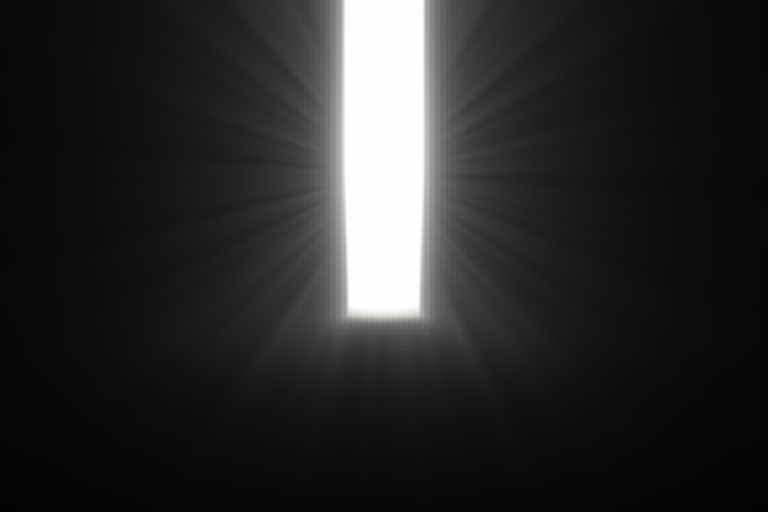
Give the GLSL for this background, as a WebGL 1 fragment shader.

```glsl
precision highp float;
// A tall bright opening in a dark room, spilling light to both sides and below.
// A distance to the tapered opening drives layered exponential glows; angular
// sines add faint rays, and fine periodic ripples texture the lit surfaces.
uniform vec2 u_resolution;

const float SILL = 0.385;              // lower end of the opening
const vec2 RAY_ORIGIN = vec2(0.0, 0.66);
const vec3 WARM_GREY = vec3(1.0, 0.995, 0.985);

// Half width of the opening, narrowing toward the sill.
float halfWidth(float y) {
  return mix(0.0705, 0.0785, smoothstep(SILL, 0.72, y));
}

// Distance outside the opening; light falls off faster below the sill.
float spillDistance(vec2 p) {
  vec2 gap = vec2(abs(p.x) - halfWidth(p.y), (SILL - p.y) * 1.4);
  return length(max(gap, 0.0));
}

float falloff(float d, float reach) {
  return exp(-d / reach);
}

// Layered sines around an origin, roughly in -1..1.
float rays(vec2 q) {
  float a = atan(q.x, q.y);
  return 0.45 * sin(a * 19.0 + 1.3 * sin(a * 7.0))
       + 0.35 * sin(a * 37.0 + 2.0)
       + 0.20 * sin(a * 61.0 + 0.7);
}

// Fine stripes: upright beside the opening, level beneath it.
float ripples(vec2 p) {
  float below = 1.0 - smoothstep(SILL - 0.05, SILL, p.y);
  float beneath = below * (1.0 - smoothstep(0.07, 0.13, abs(p.x)));
  return mix(sin(p.x * 600.0), sin(p.y * 600.0), beneath);
}

// Mask of the opening with crisp sides and a soft lower end.
float opening(vec2 p) {
  float side = abs(p.x) - halfWidth(p.y);
  float sides = 1.0 - smoothstep(-0.005, 0.004, side);
  float curve = 1.5 * p.x * p.x;
  return sides * smoothstep(SILL - 0.022, SILL + 0.016, p.y - curve);
}

void main() {
  vec2 p = (gl_FragCoord.xy - vec2(0.5 * u_resolution.x, 0.0)) / u_resolution.y;
  float d = spillDistance(p);

  // Near halo swells around the middle of the opening.
  float swell = exp(-pow((p.y - 0.69) / 0.24, 2.0));
  float halo = (0.32 + 0.13 * swell) * falloff(d, 0.022 + 0.008 * swell);
  float spill = 0.33 * falloff(d, 0.18);

  // Rays emerge a little away from the edge.
  float rayGain = 0.13 * smoothstep(0.01, 0.09, d);
  spill *= 1.0 + rayGain * rays(p - RAY_ORIGIN);

  // Ambient light dims toward the floor and the far walls.
  float ambient = 0.036 * smoothstep(-0.35, 0.4, p.y);
  ambient *= 1.0 - 0.3 * smoothstep(0.35, 0.75, abs(p.x));

  float floorShade = mix(0.72, 1.0, smoothstep(0.2, 0.36, p.y));
  float light = (halo + spill) * floorShade;
  light *= 1.0 + 0.035 * ripples(p) * falloff(d, 0.15);
  light += ambient;

  vec3 color = mix(light * WARM_GREY, vec3(0.995), opening(p));
  gl_FragColor = vec4(color, 1.0);
}
```
